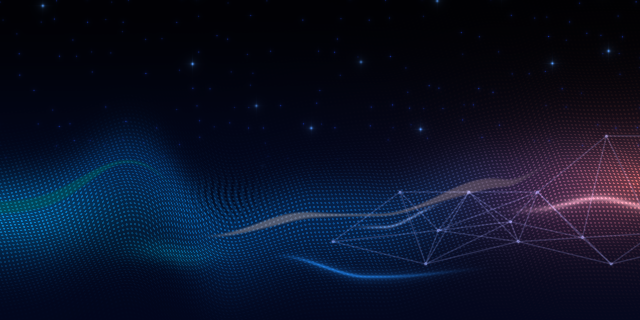
This background is drawn by a Shadertoy shader. Its source:

```glsl
// Night sky above a glowing dotted wave with silk ribbons and a wire network.
#define MESH_SPACING 0.0125
#define MESH_WARP 0.022
#define FOLD_SPACING 0.021
#define STAR_CELL 0.18
#define DUST_CELL 0.055
#define LINK_REACH 0.34
#define LINK_ALPHA 0.30
#define NODE_COUNT 15

const float TAU = 6.2831853;
const vec3 BLUE = vec3(0.01, 0.14, 0.24);
const vec3 TEAL = vec3(0.00, 0.38, 0.42);
const vec3 SILVER = vec3(0.42, 0.44, 0.52);
const vec3 EMBER = vec3(0.46, 0.19, 0.10);
const vec3 VIOLET = vec3(0.15, 0.08, 0.15);

float bump(float x, float center, float width) {
    float t = (x - center) / width;
    return exp(-t * t);
}

// 1 between a and d, easing in over a..b and out over c..d
float window(float x, float a, float b, float c, float d) {
    return smoothstep(a, b, x) * (1.0 - smoothstep(c, d, x));
}

vec2 hash2(vec2 p) {
    return fract(sin(vec2(dot(p, vec2(127.1, 311.7)), dot(p, vec2(269.5, 183.3)))) * 43758.5);
}

float gradientNoise(vec2 p) {
    vec2 i = floor(p), f = fract(p), u = f * f * (3.0 - 2.0 * f), o = vec2(0.0, 1.0);
    float a = dot(hash2(i) * 2.0 - 1.0, f);
    float b = dot(hash2(i + o.yx) * 2.0 - 1.0, f - o.yx);
    float c = dot(hash2(i + o.xy) * 2.0 - 1.0, f - o.xy);
    float d = dot(hash2(i + o.yy) * 2.0 - 1.0, f - o.yy);
    return mix(mix(a, b, u.x), mix(c, d, u.x), u.y);
}

// Heights of the wave crests
float tealCrest(float x) {
    return 0.35 + 0.145 * bump(x, 0.40, 0.19) - 0.09 * smoothstep(0.45, 0.75, x);
}
float silverCrest(float x) {
    return 0.262 + 0.066 * smoothstep(0.65, 0.98, x) + 0.10 * smoothstep(1.18, 1.56, x)
        + 0.07 * smoothstep(1.58, 1.76, x);
}
float lowCrest(float x) {
    return 0.20 - 0.022 * bump(x, 0.60, 0.08) - 0.065 * smoothstep(0.87, 1.15, x)
        + 0.03 * smoothstep(1.2, 1.6, x);
}

float ribbon(float d, float halfWidth, float soft) {
    return 1.0 - smoothstep(halfWidth - soft, halfWidth + soft, abs(d));
}

// One jittered star per cell, kept away from the cell edges
float stars(vec2 p, float cell, float chance, float radius) {
    vec2 id = floor(p / cell), h = hash2(id + 7.0), k = hash2(id + 31.0);
    vec2 d = p - (id + 0.25 + 0.5 * h) * cell;
    float r = length(d);
    float spikes = exp(-(abs(d.x) + 9.0 * abs(d.y)) / (2.5 * radius))
        + exp(-(abs(d.y) + 9.0 * abs(d.x)) / (2.5 * radius));
    float light = bump(r, 0.0, radius) + 0.35 * exp(-r / (2.2 * radius)) + 0.3 * spikes;
    return light * step(k.x, chance) * (0.4 + 0.6 * k.y);
}

// Nodes in three rows: low zigzag, raised top row, middle row
vec2 node(int i) {
    float j = float(i / 3);
    if (i % 3 == 0) return vec2(1.04 + 0.29 * j, 0.21 + 0.035 * cos(0.5 * TAU * j));
    if (i % 3 == 1) return vec2(1.25 + 0.215 * j, 0.40 + 0.175 * smoothstep(2.0, 3.0, j));
    return vec2(1.37 + 0.225 * j, 0.28 + 0.03 * sin(2.0 * j));
}

float network(vec2 p, float px) {
    float light = 0.0;
    if (p.x < 1.0) return light;
    for (int i = 0; i < NODE_COUNT; i++) {
        vec2 a = node(i), pa = p - a;
        light += 0.9 * bump(length(pa), 0.0, 0.0045);
        for (int j = i + 1; j < NODE_COUNT; j++) {
            vec2 ab = node(j) - a;
            if (length(ab) > LINK_REACH) continue;
            float d = length(pa - ab * clamp(dot(pa, ab) / dot(ab, ab), 0.0, 1.0));
            light += LINK_ALPHA * (1.0 - smoothstep(0.0, 0.0012 + px, d));
        }
    }
    return min(light, 1.0);
}

void mainImage(out vec4 fragColor, in vec2 fragCoord) {
    float px = 1.0 / iResolution.y;
    vec2 p = fragCoord * px;
    float x = p.x, y = p.y;

    // Sky
    vec3 color = mix(vec3(0.008, 0.025, 0.11), vec3(0.002, 0.004, 0.018), smoothstep(0.4, 1.0, y));
    color *= 1.0 - 0.35 * smoothstep(0.8, 2.0, x) * smoothstep(0.4, 0.8, y);
    float sky = smoothstep(0.45, 0.62, y);
    color += vec3(0.22, 0.42, 0.68) * sky * stars(p, STAR_CELL, 0.5, 0.0045);
    color += vec3(0.04, 0.09, 0.30) * sky * stars(p + 0.02, DUST_CELL, 0.45, 0.0022);

    // Glow around the wave sheet
    float sheet = mix(tealCrest(x), silverCrest(x), smoothstep(0.5, 0.85, x));
    float d = y - sheet;
    float glow = bump(d, 0.0, d > 0.0 ? 0.10 : 0.17);
    float cool = 1.0 - 0.85 * smoothstep(1.05, 1.75, x);
    float tealGlow = bump(x, 0.0, 0.55) * bump(y, 0.32, 0.12);
    float ember = exp(-length((p - vec2(2.0, 0.43)) / vec2(0.24, 0.12)));
    float violet = bump(x, 1.75, 0.33) * bump(y, 0.40, 0.15);
    vec3 light = BLUE * glow * cool + TEAL * 0.42 * tealGlow + EMBER * 1.2 * ember + VIOLET * violet;
    light += TEAL * 0.4 * bump(x, 0.54, 0.13) * bump(y, lowCrest(x) + 0.02, 0.035);

    // Dotted mesh and curved folds
    float warp = gradientNoise(p * vec2(3.0, 6.0)) * MESH_WARP;
    vec2 q = vec2(x + 0.3 * d + warp, d * 1.15 + 2.0 * warp) / MESH_SPACING;
    vec2 wave = 0.5 + 0.5 * cos(TAU * q);
    float dots = smoothstep(0.2, 0.75, wave.x * wave.y);
    float folds = 0.5 + 0.5 * cos(TAU * (x + 0.35 * y + 0.012 * sin(y * 38.0)) / FOLD_SPACING);
    float foldArea = bump(x, 0.70, 0.12) * bump(y, 0.36, 0.065);
    color += light * (0.72 + 0.75 * dots);
    color += BLUE * (0.45 * dots * bump(y, 0.30, 0.17) * cool + (folds - 0.4) * 0.8 * foldArea);

    // Ribbons
    float tealHalf = 0.004 + 0.015 * (1.0 - smoothstep(0.2, 0.4, x));
    float tealMask = ribbon(d, tealHalf, 0.003 + px) * (1.0 - smoothstep(0.42, 0.56, x));
    color = mix(color, TEAL * (0.8 + 0.3 * dots), 0.65 * tealMask);

    float ds = y - silverCrest(x);
    float silverHalf = 0.003 + 0.010 * bump(x, 0.88, 0.12) + 0.015 * bump(x, 1.48, 0.13);
    float silverMask = ribbon(ds, silverHalf, 0.002 + px) * window(x, 0.62, 0.74, 1.58, 1.74);
    vec3 silk = mix(SILVER, vec3(0.38, 0.31, 0.40), smoothstep(1.1, 1.6, x));
    color = mix(color, silk * (0.88 + 0.2 * dots), 0.85 * silverMask);

    float branch = y - 0.29 - 0.075 * smoothstep(1.2, 1.4, x);
    color += SILVER * 0.6 * bump(branch, 0.0, 0.005) * window(x, 1.08, 1.22, 1.30, 1.40);

    float dl = y - lowCrest(x);
    float lowGlow = bump(dl, 0.0, 0.005) + 0.35 * bump(dl, 0.0, 0.02);
    color += vec3(0.06, 0.25, 0.42) * lowGlow * window(x, 0.84, 1.02, 1.08, 1.56);

    float dw = y - 0.34 - 0.04 * bump(x, 1.87, 0.13);
    float warmGlow = bump(dw, 0.0, 0.008) + 0.35 * bump(dw, 0.0, 0.025);
    color += vec3(0.36, 0.27, 0.27) * warmGlow * smoothstep(1.55, 1.82, x);

    // Wire network
    color += vec3(0.38, 0.40, 0.55) * network(p, px);
    fragColor = vec4(color, 1.0);
}
```
